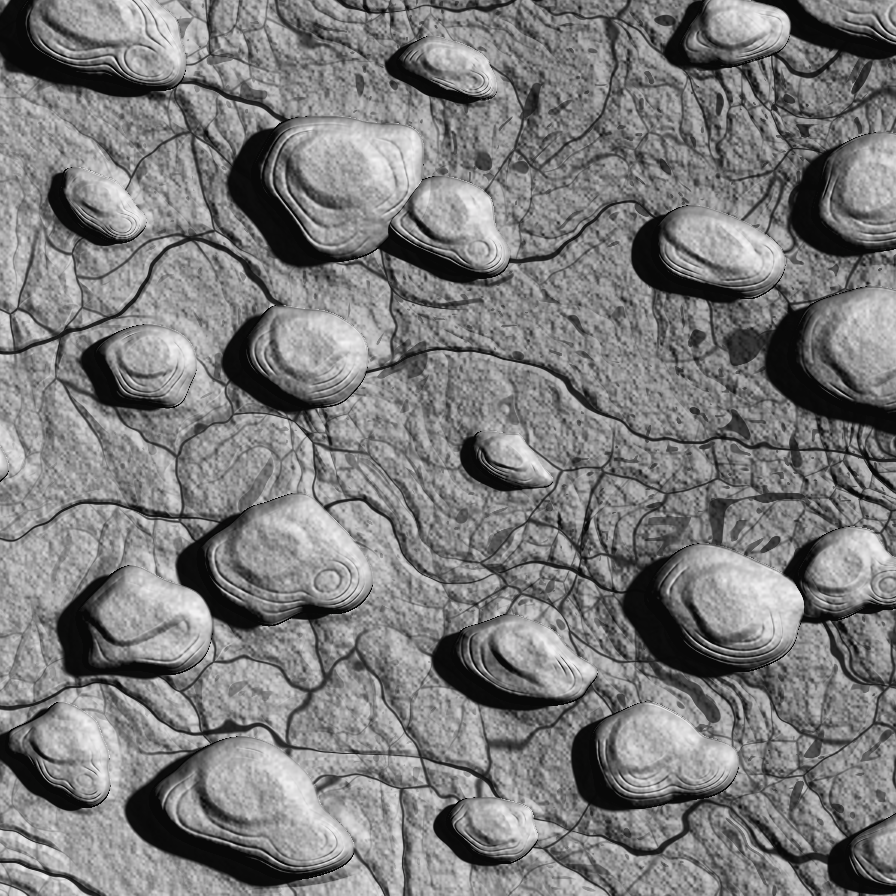
Give the GLSL for this texture, as a Shadertoy shader.

```glsl
// Cracked grey rock bed with rounded, layered boulders in low side light.

const vec3  LIGHT = vec3(0.58, 0.36, 0.73);
const vec3  TINT = vec3(1.0, 0.997, 1.0);
const float BLACK = 0.03;
const float STONE_GRID = 4.6;     // stone cells across the canvas
const float STONE_SHARE = 0.84;   // filled part of those cells
const float STONE_MIN = 0.040;
const float STONE_MAX = 0.090;
const float DOME = 0.42;          // height relative to the radius
const float SHADOW = 0.40;        // length relative to the radius
const float PLATE_GRID = 9.0;
const float CHIP_GRID = 21.0;
const float FAULTS = 4.5;         // long cracks across the canvas
const float GRAIN_GRID = 80.0;
const float GRAIN_HEIGHT = 0.0030;
const float STONE_ALBEDO = 0.87;
const float PALE_GROUND = 0.88;
const float DARK_GROUND = 0.66;
const float SLOPE_STEP = 0.0017;

vec2 hash2(vec2 p) {
    vec3 a = fract(p.xyx * vec3(0.1031, 0.1030, 0.0973));
    a += dot(a, a.yzx + 33.33);
    return fract((a.xx + a.yz) * a.zy);
}

float noise(vec2 p) {
    vec2 i = floor(p), f = fract(p);
    f = f * f * (3.0 - 2.0 * f);
    float low = mix(hash2(i).x, hash2(i + vec2(1, 0)).x, f.x);
    float high = mix(hash2(i + vec2(0, 1)).x, hash2(i + vec2(1, 1)).x, f.x);
    return mix(low, high, f.y);
}

float grain(vec2 p) {
    return 0.6 * noise(p) + 0.55 * noise(p * 2.03 + 7.1) + 0.3 * noise(p * 3.7 + 3.7);
}

vec2 jitter(vec2 p) {
    return vec2(noise(p), noise(p + 31.0)) - 0.5;
}

// Falls from 1 to 0 between a and b
float fall(float a, float b, float x) {
    return 1.0 - smoothstep(a, b, x);
}

// Approximate distance to the nearest cell border, in cell units
float cellBorder(vec2 p) {
    float nearest = 9.0, second = 9.0;
    for (int k = 0; k < 9; k++) {
        vec2 cell = floor(p) + vec2(k % 3, k / 3) - 1.0;
        float d = length(cell + 0.1 + 0.8 * hash2(cell) - p);
        second = min(second, max(d, nearest));
        nearest = min(nearest, d);
    }
    return 0.5 * (second - nearest);
}

// 0 at the heart of a stone, 1 on its outline; some have a side lobe
float stoneDistance(vec2 q, vec2 seed) {
    float body = length(q);
    float lobe = length(q - vec2(0.72, -0.38)) / 0.6 + 2.0 * step(0.55, seed.x);
    float blend = max(0.25 - abs(body - lobe), 0.0);
    body = max(min(body, lobe) - blend * blend, 0.0);
    return body * (0.80 + 0.4 * noise(q * 1.5 + seed * 50.0));
}

// Low at lower left, high at right
float roughness(vec2 p) {
    return smoothstep(-0.2, 0.9, p.x * 0.75 + p.y * 0.3 + 0.25 * noise(p * 4.0) - 0.2);
}

// x: height, y: stone mask, z: cast shadow, w: crack darkness
vec4 relief(vec2 p) {
    float rough = roughness(p);

    // Plates, chips, long faults and slanted wrinkles of the ground
    vec2 w = p + 0.09 * jitter(p * 10.0) + 0.009 * jitter(p * 55.0);
    float plate = cellBorder((w + vec2(0.0, 0.25 * w.x)) * PLATE_GRID) / PLATE_GRID;
    float chip = cellBorder(w * CHIP_GRID * vec2(1.0, 0.75)) / CHIP_GRID;
    float plateMask = smoothstep(0.15, 0.6, noise(p * 9.0 + 40.0));
    float chipMask = smoothstep(0.35, 0.7, noise(p * 8.0 + 17.0)) * (0.4 + 0.6 * rough);
    float course = (w.y + 0.22 * w.x) * FAULTS + 0.9 * noise(p * 4.0 + 2.0);
    float fault = abs(fract(course) - 0.5) / FAULTS;
    float gap = 0.0045 * noise(p * 11.0 + 80.0) - 0.0012;
    float wrinkle = noise(mat2(44.0, -9.0, 28.0, 14.0) * w);

    float crack = 0.8 * plateMask * fall(0.0002, 0.0024, plate);
    crack = max(crack, 0.95 * fall(gap, gap + 0.0025, fault));
    crack = max(crack, 0.55 * chipMask * fall(0.0, 0.002, chip));
    crack = max(crack, 0.6 * rough * smoothstep(0.84, 0.92, noise(w * 115.0)));
    crack = max(crack, 0.8 * rough * smoothstep(0.86, 0.9, noise(w * 41.0)));

    float ground = 0.0045 * plateMask * smoothstep(0.0, 0.016, plate)
                 + 0.0022 * chipMask * smoothstep(0.0, 0.008, chip)
                 + 0.0035 * smoothstep(0.0, 0.012, fault)
                 + 0.0050 * rough * abs(wrinkle - 0.5);
    float swell = 0.010 * noise(p * 9.0 + 60.0);
    float grit = GRAIN_HEIGHT * grain(p * GRAIN_GRID);

    // Stones scattered on a jittered grid
    float stones = 0.0, skirt = 0.0, mask = 0.0, shadow = 0.0;
    for (int k = 0; k < 9; k++) {
        vec2 cell = floor(p * STONE_GRID) + vec2(k % 3, k / 3) - 1.0;
        vec2 seed = hash2(cell + 11.0), shape = hash2(cell + 47.0);
        if (hash2(cell + 83.0).x > STONE_SHARE) continue;
        float radius = mix(STONE_MIN, STONE_MAX, shape.x);
        float turn = mix(-0.5, 0.15, shape.y);
        mat2 spin = mat2(cos(turn), sin(turn), -sin(turn), cos(turn));
        vec2 size = radius * vec2(1.1, mix(0.66, 0.95, seed.y));
        vec2 away = p - (cell + 0.2 + 0.6 * seed) / STONE_GRID;
        vec2 q = away * spin / size;
        float d = stoneDistance(q, seed);
        if (d > 2.2) continue;

        // Flat dome, raised cap, and strata on the lower flank
        float dome = DOME * sqrt(max(1.0 - d * d * d * d, 0.0));
        vec2 capQ = (q - vec2(-0.08, 0.2)) / 0.62;
        float capD = length(capQ) * (0.75 + 0.5 * noise(capQ * 1.3 + seed * 70.0));
        float strata = 5.0 * d * d + 1.5 * noise(q * 1.7 + seed * 20.0);
        float groove = exp(-40.0 * pow(abs(fract(strata) - 0.5), 2.0));
        groove *= smoothstep(0.8, 1.1, capD)
                * smoothstep(0.3, 0.7, noise(q * 2.4 + seed * 90.0) - 0.25 * q.y);
        float detail = 0.085 * fall(0.68, 1.04, capD) - 0.018 * groove
                     + 0.12 * noise(q * 1.9 + seed * 8.0);
        stones = max(stones, radius * (dome + detail * fall(0.8, 1.0, d)));
        mask = max(mask, fall(0.96, 1.01, d));
        skirt = max(skirt, radius * 0.1 * fall(1.0, 1.4, d));
        vec2 castQ = (away + radius * SHADOW * vec2(0.92, 0.3)) * spin / size;
        shadow = max(shadow, fall(0.93, 1.0, stoneDistance(castQ, seed)));
    }
    ground += grit * (0.55 + 0.75 * rough);
    float height = swell + skirt + stones + mix(ground, 0.006 + 0.55 * grit, mask);
    return vec4(height, mask, vec2(shadow, crack) * (1.0 - mask));
}

void mainImage(out vec4 fragColor, in vec2 fragCoord) {
    vec2 p = fragCoord / min(iResolution.x, iResolution.y);
    vec4 here = relief(p);
    vec2 rise = vec2(relief(p + vec2(SLOPE_STEP, 0.0)).x,
                     relief(p + vec2(0.0, SLOPE_STEP)).x) - here.x;
    vec3 normal = normalize(vec3(-rise / SLOPE_STEP, 1.0));

    // Side light on pale stones and shaded ground
    float albedo = mix(mix(PALE_GROUND, DARK_GROUND, roughness(p)), STONE_ALBEDO, here.y);
    float shade = albedo * max(dot(normal, LIGHT), 0.0);
    shade *= 0.93 + 0.14 * noise(p * 230.0);
    shade *= (1.0 - 0.88 * here.w) * (1.0 - 0.97 * here.z);
    fragColor = vec4(TINT * (BLACK + shade), 1.0);
}
```
